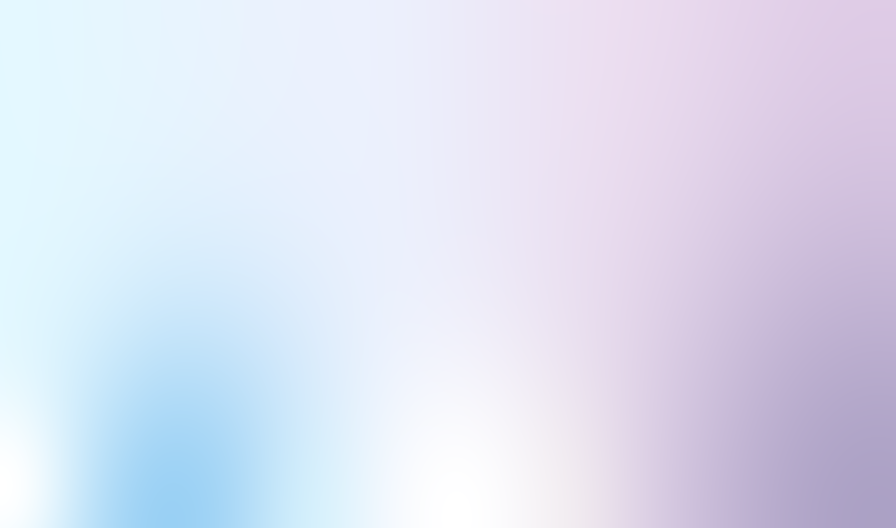
Write a Shadertoy shader that draws this background.

```glsl
// Soft pastel mesh gradient: a slightly slanted ramp runs from pale cyan
// through lavender to pink, and wide elliptical Gaussian glows of mauve,
// blue, cyan and white rise over it from the bottom edge.

// Gaussian falloff around a centre, with a separate radius for each axis.
float glow(vec2 p, vec2 centre, vec2 radius) {
    vec2 d = (p - centre) / radius;
    return exp(-dot(d, d));
}

// Horizontal ramp of the upper area.
vec3 pastelRamp(float x) {
    vec3 color = mix(vec3(0.89, 0.975, 1.0), vec3(0.925, 0.945, 0.992), smoothstep(-0.08, 0.42, x));
    color = mix(color, vec3(0.93, 0.875, 0.945), smoothstep(0.38, 0.72, x));
    return mix(color, vec3(0.885, 0.808, 0.91), smoothstep(0.64, 0.98, x));
}

void mainImage(out vec4 fragColor, in vec2 fragCoord) {
    vec2 uv = fragCoord / iResolution.xy;

    // The ramp leans to the right towards the bottom, except at the far side.
    float lean = 0.05 * (1.0 - uv.y) * (1.0 - uv.x);
    vec3 color = pastelRamp(uv.x - lean);

    // Mauve shade in the lower right corner.
    color = mix(color, vec3(0.67, 0.63, 0.77), glow(uv, vec2(0.98, 0.0), vec2(0.235, 0.58)));

    // Blue glow, steeper on its left side, with a cyan fringe on its right.
    float blueWidth = mix(0.13, 0.15, smoothstep(0.14, 0.24, uv.x));
    vec2 blueCentre = vec2(0.19 + 0.05 * uv.y, 0.0);
    color = mix(color, vec3(0.60, 0.815, 0.957), glow(uv, blueCentre, vec2(blueWidth, 0.405)));
    color = mix(color, vec3(0.82, 0.965, 0.99), 0.5 * glow(uv, vec2(0.36, 0.0), vec2(0.07, 0.22)));

    // Warm haze beside the white centre, then the white glows.
    color = mix(color, vec3(0.96, 0.94, 0.92), 0.55 * glow(uv, vec2(0.62, 0.02), vec2(0.08, 0.27)));
    color = mix(color, vec3(1.0), glow(uv, vec2(0.51, 0.02), vec2(0.105, 0.31)));
    color = mix(color, vec3(1.0), glow(uv, vec2(0.0, 0.08), vec2(0.07, 0.18)));

    fragColor = vec4(color, 1.0);
}
```
